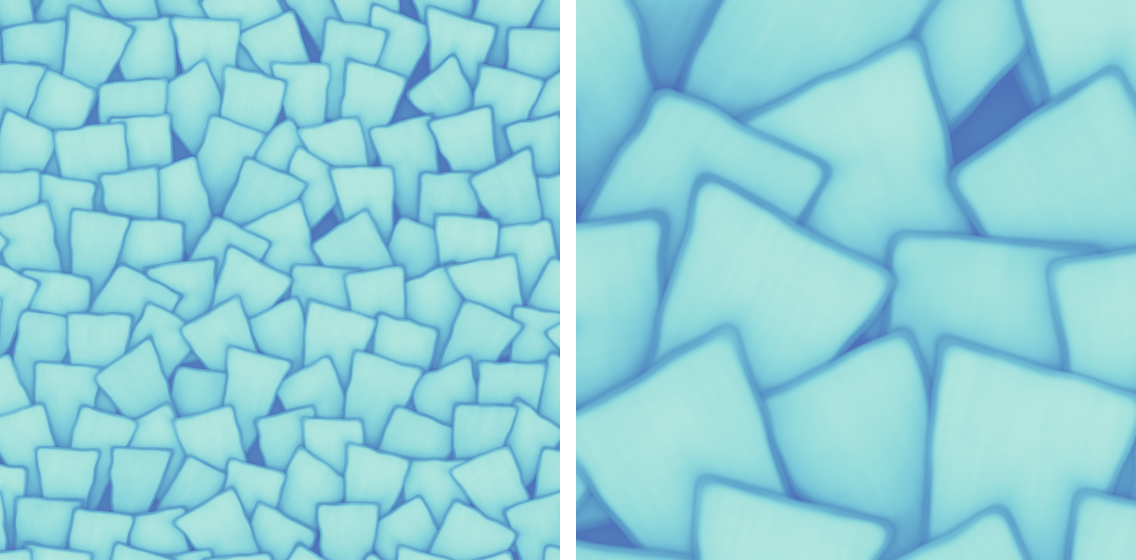
Left, the full canvas; right, a detail of the centre.
This pattern is drawn by a three.js fragment shader. Its source:

```glsl
// Overlapping pale turquoise tiles, tilted at random, with blue shadowed crevices.
varying vec2 vUv;

#define PITCH vec2(0.112, 0.086)  // spacing of columns and rows
#define JITTER vec2(0.042, 0.034) // scatter of tile centres
#define TILT 1.25                 // full range of rotation, radians
#define HALF_WIDTH 0.060
#define TOP 0.056                 // centre to top edge
#define TAIL 0.125                // centre to hidden lower end
#define ROUNDING 0.012
#define SOFT 0.0015               // edge smoothing
#define RIM 0.0030                // width of the dark outline
#define SHADOW 0.52               // strength of the cast shadow
#define SPREAD 0.015              // reach of the cast shadow
#define GRAIN 0.13                // strength of the fibres

float hash(vec2 p) {
  vec3 q = fract(vec3(p.xyx) * 0.1031);
  q += dot(q, q.yzx + 33.33);
  return fract((q.x + q.y) * q.z);
}

float noise(vec2 p) {
  vec2 i = floor(p), f = fract(p);
  f = f * f * (3.0 - 2.0 * f);
  return mix(mix(hash(i), hash(i + vec2(1.0, 0.0)), f.x),
             mix(hash(i + vec2(0.0, 1.0)), hash(i + 1.0), f.x), f.y);
}

float smoothMax(float a, float b) {
  float h = max(ROUNDING - abs(a - b), 0.0) / ROUNDING;
  return max(a, b) + h * h * ROUNDING * 0.25;
}

// Signed distance to a tapered tile, upright in its own frame.
float tileDistance(vec2 q, float width, float taper, float slope) {
  float sides = abs(q.x) - width + taper * (TOP - q.y);
  float top = q.y - TOP - slope * q.x;
  return max(smoothMax(sides, top), -q.y - TAIL);
}

// Crossed fibres and broad creases on a tile face.
float fibres(vec2 q) {
  float along = noise(q * vec2(260.0, 28.0));
  float across = noise(q * vec2(50.0, 230.0));
  float crease = noise(q * vec2(65.0, 20.0) + 7.0);
  return along * 0.4 + across * 0.25 + crease * 0.6 - 0.62;
}

// Deep blue through sky blue to pale aqua.
vec3 ramp(float t) {
  vec3 c = mix(vec3(0.30, 0.44, 0.72), vec3(0.35, 0.61, 0.78), smoothstep(0.0, 0.25, t));
  c = mix(c, vec3(0.47, 0.78, 0.85), clamp((t - 0.25) / 0.25, 0.0, 1.0));
  c = mix(c, vec3(0.56, 0.85, 0.86), clamp((t - 0.50) / 0.22, 0.0, 1.0));
  return mix(c, vec3(0.69, 0.90, 0.87), clamp((t - 0.72) / 0.28, 0.0, 1.0));
}

// Lays one tile over the tone gathered so far.
float layTile(float tone, vec2 cell, vec2 p, float gloom) {
  vec2 rnd = vec2(hash(cell + 11.3), hash(cell + 47.7));
  vec2 centre = (cell + 0.5 + vec2(0.5 * mod(cell.y, 2.0), 0.0)) * PITCH;
  centre += (rnd - 0.5) * JITTER;

  float angle = (hash(cell + 83.1) - 0.5) * TILT;
  float c = cos(angle), s = sin(angle);
  vec2 q = mat2(c, -s, s, c) * (p - centre);

  float width = HALF_WIDTH * mix(0.90, 1.12, hash(cell + 19.9));
  float taper = mix(0.02, 0.20, rnd.y);
  float d = tileDistance(q, width, taper, (rnd.x - 0.5) * 0.3);
  d += (noise(q * 42.0 + cell * 5.0) - 0.5) * 0.005;

  // Shadow on the tiles behind, wider down in the crevices
  float depth = 1.0 - smoothstep(-0.05, TOP, q.y);
  float reach = SPREAD * (0.5 + 0.8 * depth);
  tone *= 1.0 - SHADOW * gloom * exp(-max(d, 0.0) / reach);

  // Face: shaded border, darker lower part, fibres
  if (d < SOFT) {
    float face = 1.03 - 0.15 * rnd.x * rnd.x;
    face -= 0.18 * gloom * exp(min(d, 0.0) / 0.011);
    face -= 0.22 * gloom * (1.0 - smoothstep(-0.08, 0.03, q.y));
    face += GRAIN * fibres(q + cell * 0.37);
    tone = mix(face, tone, smoothstep(-SOFT, SOFT, d));
  }

  // Thin outline
  float line = (d + 0.0015) / RIM;
  float strength = 0.42 + 0.28 * noise(p * 30.0 + cell);
  return tone * (1.0 - strength * exp(-line * line));
}

void main() {
  vec2 base = floor(vUv / PITCH);
  float firstColumn = 2.0 * floor(base.x / 2.0) - 2.0;
  float gloom = 0.65 + 0.6 * noise(vUv * 3.5 + 2.0) + 0.25 * smoothstep(0.6, 1.0, vUv.y);
  float tone = 0.3;

  // Upper rows first; within a row, even columns go under odd ones
  for (int j = 0; j < 6; j++) {
    for (int parity = 0; parity < 2; parity++) {
      for (int k = 0; k < 3; k++) {
        vec2 cell = vec2(firstColumn + float(parity + 2 * k), base.y + 3.0 - float(j));
        tone = layTile(tone, cell, vUv, gloom);
      }
    }
  }
  gl_FragColor = vec4(ramp(clamp(tone, 0.0, 1.0)), 1.0);
}
```
